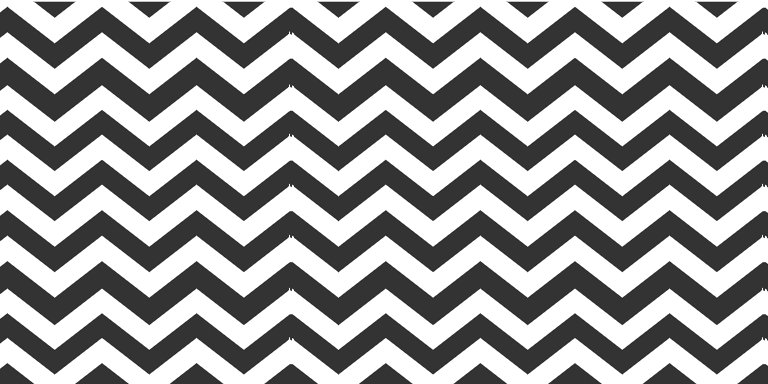
Reproduce this pattern procedurally as a Shadertoy shader.

```glsl
#define ZIG_PERIOD 0.24635
#define ZIG_HEIGHT 0.0953
#define PEAK_X 0.7583
#define ROW_PERIOD 0.13242
#define FIRST_ROW 0.0177
#define ZIGS_PER_TILE 5.0
#define SEAM_WIDTH 0.0044
#define SPUR_HEIGHT 0.005
#define TOP_MARGIN 0.0045
#define RIM_WIDTH 0.0021
#define INK vec3(0.2)
#define RIM_INK vec3(0.15)

// Distance from x to the nearest multiple of period
float foldDistance(float x, float period) {
    return abs(x - period * round(x / period));
}

// Signed distance to the chevron bands, negative inside; y points down
float chevronDistance(vec2 p) {
    float slope = 2.0 * ZIG_HEIGHT / ZIG_PERIOD;
    float x = p.x - PEAK_X;
    float peak = foldDistance(x, ZIG_PERIOD);
    float seam = foldDistance(x, ZIGS_PER_TILE * ZIG_PERIOD);
    float h = p.y - FIRST_ROW - slope * peak;

    // Edge heights vary over a cycle of four rows
    float row = floor(h / ROW_PERIOD + 0.25);
    int kind = int(mod(row, 4.0));
    float upper = vec4(0.0, 0.0003, 0.0036, 0.001)[kind];
    float lower = vec4(0.0661, 0.0716, 0.0677, 0.0656)[kind];

    // Tile seams blunt the upper tip and leave two spurs in the lower one
    upper += slope * max(0.75 * SEAM_WIDTH - seam, 0.0);
    lower += slope * 2.0 * max(SEAM_WIDTH - seam, 0.0);
    lower -= SPUR_HEIGHT * max(1.0 - 1.5 * abs(seam / SEAM_WIDTH - 1.0), 0.0);

    float y = h - row * ROW_PERIOD;
    return max(upper - y, y - lower) * inversesqrt(1.0 + slope * slope);
}

void mainImage(out vec4 fragColor, in vec2 fragCoord) {
    vec2 p = vec2(fragCoord.x, iResolution.y - fragCoord.y) / iResolution.y;
    float pixel = 1.0 / iResolution.y;
    float d = max(chevronDistance(p), TOP_MARGIN - p.y);

    // Ink slightly darker along its edges, on white
    float rim = smoothstep(-pixel, pixel, d + RIM_WIDTH);
    float coverage = clamp(0.5 - d / pixel, 0.0, 1.0);
    vec3 color = mix(vec3(1.0), mix(INK, RIM_INK, rim), coverage);
    fragColor = vec4(color, 1.0);
}
```
